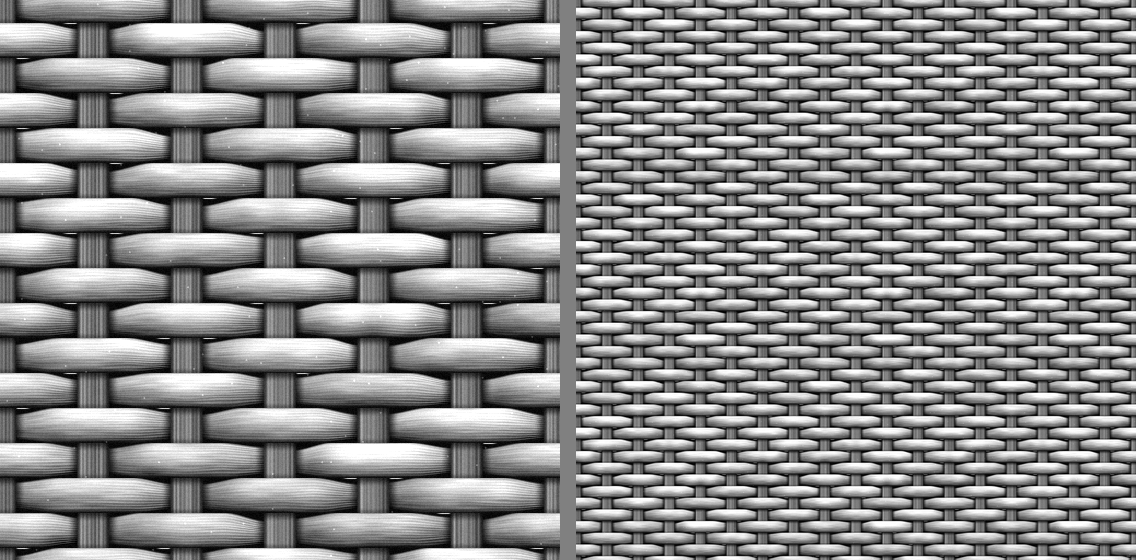
Left: one tile. Right: repeated 3 by 3.
Reproduce this texture procedurally as a WebGL 2 fragment shader.

```glsl
#version 300 es
precision highp float;
// Grey wicker weave: 6 upright stakes and 16 rows of bulging horizontal strands.
// Each strand passes over one stake and behind the next, alternating by row;
// ribs, tone, taper and dust vary by a hash of the wrapped strand index.
uniform vec2 u_resolution;
out vec4 fragColor;

float hash(vec2 p) {
    vec3 q = fract(vec3(p.xyx) * vec3(0.1031, 0.1030, 0.0973));
    q += dot(q, q.yzx + 33.33);
    return fract((q.x + q.y) * q.z);
}

float noise(vec2 p) {
    vec2 i = floor(p), f = fract(p);
    f = f * f * (3.0 - 2.0 * f);
    return mix(mix(hash(i), hash(i + vec2(1, 0)), f.x),
               mix(hash(i + vec2(0, 1)), hash(i + vec2(1, 1)), f.x), f.y);
}

// Upright stake: p runs -1..1 across, f runs 0..1 up the row.
float stakeTone(float p, float f, float column) {
    float ribs = 0.5 + 0.5 * cos(p * 25.0);
    float grain = noise(vec2(p * 9.0 + column * 31.0 + 40.0, 3.0));
    float tone = 0.47 - 0.10 * p + 0.13 * (ribs - 0.5) + 0.22 * (grain - 0.5);
    tone *= 1.0 - 0.65 * smoothstep(0.72, 1.0, abs(p));
    tone *= 1.0 - 0.65 * smoothstep(0.72, 1.0, f);
    return tone * (0.7 + 0.3 * smoothstep(0.0, 0.15, f));
}

// Strand: x runs -1..1 between hidden ends, t runs 0..1 from lower to upper edge.
float strandTone(float x, float t, vec2 id) {
    float seed = hash(id + 7.0);
    vec2 shift = id * vec2(17.0, 43.0) + 50.0;
    float ends = smoothstep(0.2, 0.86, abs(x - 0.06));
    float tone = mix(0.27, 0.94, smoothstep(-0.12, 0.82, t));
    tone *= mix(1.04, 0.70, ends) * (0.91 + 0.17 * seed);
    tone += 0.16 * (noise(vec2(x * 3.0, t * 2.0) + shift) - 0.5);
    // Ribs run along the strand, deeper on the lower side and to the right.
    float wander = 0.8 * noise(vec2(x * 2.5, t * 4.0) + shift);
    float depth = mix(0.035, 0.10, smoothstep(-0.3, 0.8, x)) * (1.25 - 0.6 * t);
    tone += depth * cos(6.2832 * (t * 12.0 + wander));
    tone += 0.13 * (noise(vec2(x * 5.0, t * 17.0) + shift) - 0.5);
    // Contact shade beside the stakes and along both edges.
    tone *= 0.22 + 0.78 * smoothstep(0.0, 0.13, 0.85 - abs(x));
    tone *= 0.35 + 0.65 * smoothstep(0.0, 0.12, t);
    return tone * (0.72 + 0.28 * smoothstep(0.0, 0.07, 1.0 - t));
}

void main() {
    vec2 uv = gl_FragCoord.xy / u_resolution;
    vec2 pixel = vec2(6.0, 16.0) / u_resolution;

    // Weave cell: even rows cover odd stakes, odd rows cover even stakes.
    float v = uv.y * 16.0 + 0.646;
    float row = mod(floor(v), 16.0), f = fract(v);
    float s = uv.x * 6.0 - 1.0 + mod(row, 2.0);
    float strand = floor((s + 1.0) * 0.5);
    float x = s - 2.0 * strand;
    vec2 id = vec2(mod(strand, 3.0), row);

    // Strand outline: full at the middle, narrowed towards both ends.
    float side = step(0.0, x);
    float taper = 0.13 + 0.12 * hash(id + vec2(side * 11.0, 21.0));
    float start = 0.32 + 0.16 * hash(id + vec2(side * 5.0, 60.0));
    float top = 0.995 - taper * smoothstep(start, 0.86, abs(x));
    float bottom = 0.01 + 0.09 * smoothstep(0.45, 0.86, abs(x));
    float t = (f - bottom) / (top - bottom);

    // Dark gap, with small slivers of light next to some stakes.
    float tone = 0.035;
    float glint = step(0.62, hash(id + vec2(side * 9.0, 80.0)));
    tone += 0.8 * glint * smoothstep(0.94, 0.98, f)
          * smoothstep(0.66, 0.74, abs(x)) * (1.0 - smoothstep(0.80, 0.84, abs(x)));

    float inside = smoothstep(-pixel.y, pixel.y, min(f - bottom, top - f));
    tone = mix(tone, strandTone(x, clamp(t, 0.0, 1.0), id), inside);

    // Visible stake in front of the strand ends.
    float column = mod(floor(uv.x * 6.0 + 0.5), 6.0);
    float p = (fract(uv.x * 6.0 + 0.5) - 0.5) / 0.17;
    float stake = 1.0 - smoothstep(0.17 - pixel.x, 0.17 + pixel.x, 1.0 - abs(x));
    tone = mix(tone, stakeTone(clamp(p, -1.0, 1.0), f, column), stake);

    // Sparse dust and fine grain on a wrapped grid.
    vec2 grid = uv * 192.0, cell = floor(grid);
    float dust = step(0.9955, hash(cell + 300.0));
    tone += 0.22 * dust * (1.0 - smoothstep(0.15, 0.5, length(fract(grid) - 0.5)));
    tone += 0.05 * (hash(floor(uv * 512.0) + 11.0) - 0.5);

    fragColor = vec4(vec3(clamp(tone, 0.0, 1.0)), 1.0);
}
```
